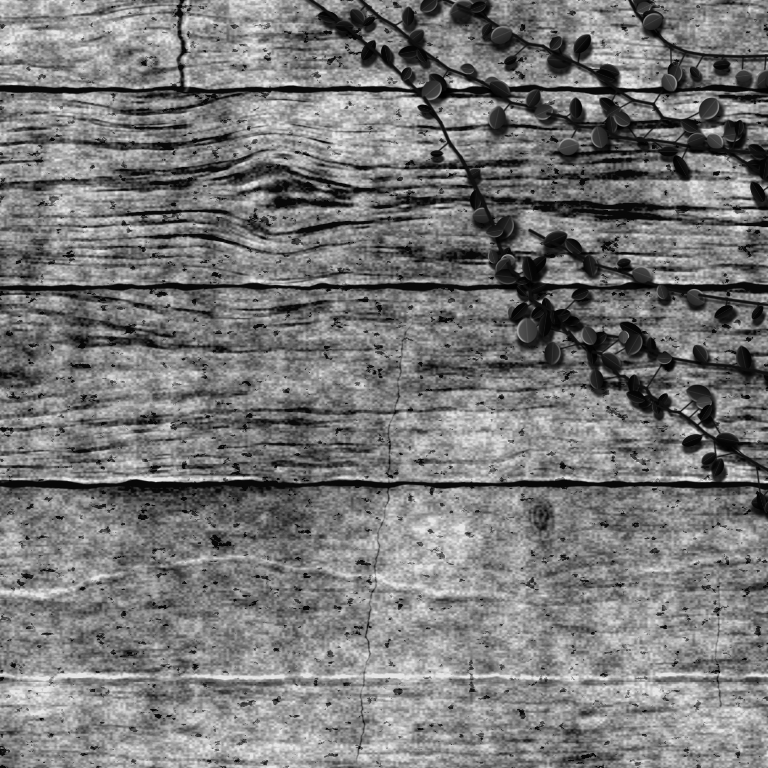
Reproduce this texture procedurally as a WebGL 1 fragment shader.

```glsl
precision highp float;
// Weathered board-marked wall in greys, with seams, knots, cracks and creeping vines.
uniform vec2 u_resolution;
const float PITCH = 0.257;       // height of one board
const float FIRST_SEAM = 0.112;  // height of the lowest seam
const float SOFT = 0.0013;       // edge smoothing

float hash(vec2 p) {
  vec3 q = fract(p.xyx * 0.1031);
  q += dot(q, q.yzx + 33.33);
  return fract((q.x + q.y) * q.z);
}
float noise(vec2 p) {
  vec2 i = floor(p), f = fract(p);
  f = f * f * (3.0 - 2.0 * f);
  return mix(mix(hash(i), hash(i + vec2(1, 0)), f.x),
             mix(hash(i + vec2(0, 1)), hash(i + 1.0), f.x), f.y);
}
float fbm(vec2 p) {
  float sum = 0.0, amp = 0.5;
  for (int i = 0; i < 5; i++) {
    sum += amp * noise(p);
    p = p * 2.03 + 17.3;
    amp *= 0.5;
  }
  return sum;
}
// 1 within the half width, fading over a soft edge
float stroke(float d, float width, float soft) {
  return 1.0 - smoothstep(width - soft, width + soft, abs(d));
}
float segment(vec2 p, vec2 a, vec2 b) {
  vec2 d = b - a;
  return length(p - a - d * clamp(dot(p - a, d) / dot(d, d), 0.0, 1.0));
}
// Knot: x is the grain offset around it, y its darkness
vec2 knot(vec2 p, vec2 centre, vec2 size) {
  vec2 q = (p - centre) / size;
  float r = length(q) + 0.5 * (fbm(p * 35.0) - 0.5);
  float dark = (1.0 - smoothstep(0.5, 1.1, r)) * (0.14 + 0.08 * cos(r * 16.0));
  return vec2(-0.65 * (p.y - centre.y) * exp(-0.25 * dot(q, q)), dark);
}
float fibres(vec2 p, float y) {
  return 0.65 * noise(vec2(p.x * 5.0, y * 155.0)) + 0.35 * noise(vec2(p.x * 38.0, y * 290.0));
}
float boards(vec2 p, float row) {
  vec2 shift = row * vec2(19.7, 7.3);
  vec2 knots = knot(p, vec2(0.355, 0.74), vec2(0.03, 0.042))
    + knot(p, vec2(0.01, 0.53), vec2(0.075, 0.045))
    + knot(p, vec2(0.185, 0.92), vec2(0.042, 0.035))
    + knot(p, vec2(0.705, 0.33), vec2(0.02, 0.035));
  float y = p.y + knots.x + 0.035 * (fbm(p * vec2(3.0, 5.0) + shift) - 0.5);
  float line = fibres(p, y);
  float relief = fibres(p, y + 0.003) - line;
  float strength = max(0.3, 1.0 - 0.45 * abs(row - 2.9));
  strength *= 0.4 + 1.2 * noise(vec2(p.x * 2.5, p.y * 17.0) + shift);
  // stains, streaks, grit, grain and pits
  float shade = 0.59 - knots.y + 0.55 * (fbm(p * vec2(4.0, 8.0) + shift) - 0.48);
  shade += 0.3 * (fbm(p * vec2(24.0, 3.0) + shift) - 0.48);
  shade += 0.55 * (fbm(p * vec2(55.0, 80.0)) - 0.48);
  shade += 0.28 * (noise(p * vec2(290.0, 370.0)) - 0.5);
  shade -= strength * (0.42 * smoothstep(0.52, 0.82, line) - 0.35 * relief);
  shade -= 0.4 * smoothstep(0.67, 0.76, fbm(p * vec2(75.0, 120.0) + 40.0));
  // damp upper edge and raised ridge on the second board
  float second = stroke(row - 1.0, 0.5, 0.1);
  shade -= second * 0.16 * smoothstep(0.25, 0.37, p.y) * (1.0 - smoothstep(0.2, 1.0, p.x));
  float ridge = p.y - 0.25 - 0.022 * sin(p.x * 10.0 - 1.5) - 0.025 * (fbm(p * 16.0) - 0.5);
  float lit = 0.25 * stroke(ridge, 0.002, 0.004) - 0.2 * stroke(ridge + 0.008, 0.001, 0.004);
  return shade + second * lit * smoothstep(0.35, 0.6, noise(p * 9.0));
}
float seams(float shade, vec2 p) {
  float k = floor((p.y - FIRST_SEAM) / PITCH + 0.5);
  float d = p.y - FIRST_SEAM - k * PITCH + 0.008 * (fbm(vec2(p.x * 28.0, k * 9.0)) - 0.5);
  float ragged = noise(vec2(p.x * 45.0, k * 5.0 + 3.0));
  float depth = k < 0.5 ? 0.35 * ragged : 1.0;
  shade -= 0.15 * depth * smoothstep(-0.018, 0.0, d) * step(d, 0.0);
  shade += (0.42 - 0.1 * k) * stroke(d - 0.007, 0.002, 0.003) * (0.4 + ragged);
  return mix(shade, 0.02, depth * stroke(d, 0.0018 + 0.0035 * ragged, SOFT));
}
float crack(vec2 p, float x, float lean, float low, float high) {
  float d = p.x - x - lean * p.y - 0.025 * (fbm(vec2(p.y * 22.0, x * 50.0)) - 0.5);
  float span = smoothstep(low, low + 0.02, p.y) * (1.0 - smoothstep(high - 0.08, high, p.y));
  return 0.4 * span * stroke(d, 0.0006, 0.0018) * (0.4 + noise(p * 60.0));
}
// Leaf with drop shadow, pale rim and midrib
float leaf(float shade, vec2 p, float angle, float size, float tone) {
  mat2 turn = mat2(cos(angle), -sin(angle), sin(angle), cos(angle));
  vec2 form = vec2(size, size * (0.6 + 0.4 * tone));
  vec2 q = turn * p / form;
  float shadow = length(turn * (p + vec2(-0.003, 0.007)) / form);
  shade *= 0.2 + 0.8 * smoothstep(0.75, 1.35, shadow);
  float r = length(q) + 0.2 * abs(q.y) - 0.2 * q.x;
  float face = 0.03 + 0.25 * tone * tone + 0.08 * q.y + 0.07 * stroke(q.y, 0.04, 0.08);
  face += 0.35 * tone * smoothstep(0.72, 0.95, r) * smoothstep(-0.1, 0.6, q.y);
  return mix(shade, clamp(face, 0.02, 0.75), stroke(r, 1.0, SOFT / size));
}
// Curved stem from a to c with leaves on short stalks
float vine(float shade, vec2 p, vec2 a, vec2 b, vec2 c, float count, float spread) {
  vec2 last = a;
  for (int i = 1; i <= 44; i++) {
    float n = float(i), t = n / count, seed = a.x * 90.0 + b.y * 40.0;
    if (n > count) break;
    vec2 jitter = vec2(hash(vec2(n, seed)), hash(vec2(seed, n + 50.0))) - 0.5;
    vec2 node = mix(mix(a, b, t), mix(b, c, t), t) + 0.04 * t * (1.0 - t) * jitter.yx;
    vec2 tip = node + jitter * spread * (0.6 + 0.9 * t);
    shade *= 1.0 - 0.55 * stroke(segment(p + vec2(-0.002, 0.005), last, node), 0.002, 0.002);
    shade = mix(shade, 0.06, stroke(segment(p, last, node), 0.0019, SOFT));
    shade = mix(shade, 0.08, stroke(segment(p, node, tip), 0.0009, SOFT));
    float tone = hash(vec2(n, seed + 31.0)), size = 0.008 + 0.008 * hash(vec2(n + 9.0, seed));
    shade = leaf(shade, p - tip, 6.28 * hash(vec2(n, seed + 20.0)), size, tone);
    last = node;
  }
  return shade;
}
void main() {
  vec2 p = gl_FragCoord.xy / u_resolution;
  float s = seams(boards(p, floor((p.y - FIRST_SEAM) / PITCH) + 1.0), p);
  // upright joint and cracks
  float joint = p.x - 0.235 + 0.008 * (noise(vec2(p.y * 90.0, 4.0)) - 0.5);
  s += step(0.88, p.y) * (0.25 * stroke(joint - 0.008, 0.002, 0.003) - 0.5 * stroke(joint, 0.0025, 0.002));
  s -= crack(p, 0.46, 0.12, 0.0, 0.62) + crack(p, 0.93, 0.04, 0.07, 0.27);
  s = clamp(s, 0.03, 0.9);
  // vines, upper shoots first
  s = vine(s, p, vec2(0.82, 1.0), vec2(0.85, 0.91), vec2(1.03, 0.93), 11.0, 0.06);
  s = vine(s, p, vec2(0.56, 1.01), vec2(0.78, 0.91), vec2(1.03, 0.75), 24.0, 0.06);
  s = vine(s, p, vec2(0.46, 1.01), vec2(0.68, 0.8), vec2(1.03, 0.8), 26.0, 0.05);
  for (int i = 0; i < 2; i++) {
    vec2 drop = vec2(0.0, -0.09 * float(i));
    s = vine(s, p, vec2(0.69, 0.7) + drop, vec2(0.82, 0.62) + drop, vec2(1.03, 0.6) + drop, 10.0, 0.03);
  }
  s = vine(s, p, vec2(0.39, 1.01), vec2(0.6, 0.87), vec2(0.65, 0.68), 13.0, 0.04);
  s = vine(s, p, vec2(0.65, 0.68), vec2(0.7, 0.56), vec2(1.03, 0.37), 44.0, 0.07);
  gl_FragColor = vec4(vec3(s), 1.0);
}
```
